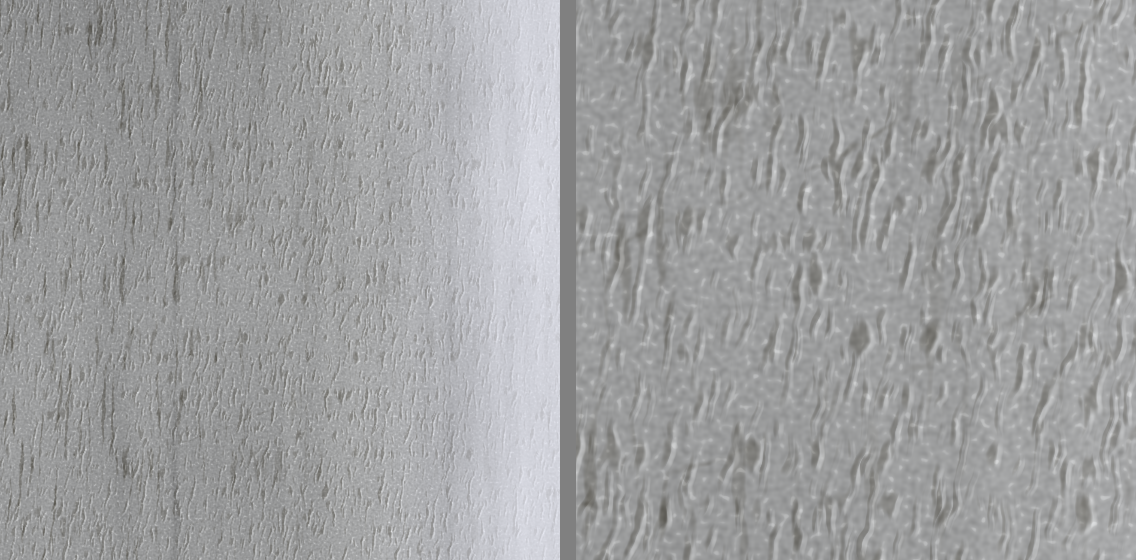
Left, the full canvas; right, a detail of the centre.
Reproduce this texture procedurally as a Shadertoy shader.

```glsl
// Pale grey painted wood: soft light rising to the right over an upright grain.
// Stretched gradient noise carves thin leaning pores with lit rims and long cracks;
// a family of curved, broken scratches and a fine sparkle finish the surface.

const vec3 SHADE_TINT = vec3(0.995, 1.001, 1.004);
const vec3 LIGHT_TINT = vec3(0.985, 0.992, 1.030);
const vec3 PORE_TINT = vec3(0.95, 1.00, 1.12);    // more blue is absorbed in pores
const float BASE_TONE = 0.604;
const float MID_LIFT = 0.110;
const float EDGE_LIFT = 0.125;
const float PORE_LEAN = 0.20;
const float CRACK_LEAN = 0.06;
const vec2 PORE_FREQ = vec2(138.0, 29.0);
const vec2 CRACK_FREQ = vec2(125.0, 9.0);
const vec2 RIM_OFFSET = vec2(0.0030, -0.0012);
const float PORE_DEPTH = 0.145;
const float CRACK_DEPTH = 0.130;
const float RIM_GAIN = 0.115;
const float SPARKLE = 0.068;
const float SCRATCH_GAP = 0.152;
const float SCRATCH_WIDTH = 0.0030;

vec2 hash22(vec2 p) {
    vec3 q = fract(p.xyx * vec3(0.1031, 0.1030, 0.0973));
    q += dot(q, q.yzx + 33.33);
    return fract((q.xx + q.yz) * q.zy);
}

float corner(vec2 cell, vec2 offset) {
    float angle = 6.2832 * hash22(cell).x;
    return dot(vec2(cos(angle), sin(angle)), offset);
}

float gradientNoise(vec2 p) {
    p += 200.0;
    vec2 i = floor(p), f = fract(p);
    vec2 u = f * f * f * (f * (f * 6.0 - 15.0) + 10.0);
    vec2 e = vec2(0.0, 1.0);
    float low = mix(corner(i, f), corner(i + e.yx, f - e.yx), u.x);
    float high = mix(corner(i + e.xy, f - e.xy), corner(i + e.yy, f - e.yy), u.x);
    return mix(low, high, u.y);
}

// Short leaning pores, 0 on the surface and 1 at the bottom
float pores(vec2 p) {
    float patches = 0.16 * gradientNoise(p * vec2(13.0, 8.0) + 7.0);
    p.x += 0.0040 * gradientNoise(p * 47.0) + 0.0012 * gradientNoise(p * 130.0);
    p.x -= PORE_LEAN * p.y * (1.0 - 0.45 * p.x);
    float coarse = gradientNoise(p * PORE_FREQ) + patches;
    float fine = gradientNoise(p * PORE_FREQ * 1.55 + 31.0) + patches;
    return max(smoothstep(0.20, 0.48, coarse), 0.75 * smoothstep(0.20, 0.48, fine));
}

// Longer, nearly upright cracks
float cracks(vec2 p) {
    float broken = 0.22 * gradientNoise(p * vec2(70.0, 60.0));
    float patches = 0.14 * gradientNoise(p * vec2(12.0, 4.0) + 23.0);
    p.x += 0.005 * gradientNoise(p * vec2(22.0, 30.0)) + 0.0012 * gradientNoise(p * 120.0);
    p.x -= CRACK_LEAN * p.y * (1.0 - p.x);
    return smoothstep(0.20, 0.48, gradientNoise(p * CRACK_FREQ + 53.0) + broken + patches);
}

// Parallel curved scratches, frayed into short pieces
float scratches(vec2 p) {
    float t = p.x - 0.21;
    float curve = 0.49 + 0.15 * t + 0.56 * t * t;
    float slope = 0.15 + 1.12 * t;
    float wobble = 0.006 * gradientNoise(p * 24.0) + 0.0035 * gradientNoise(p * 95.0);
    float fray = smoothstep(-0.15, 0.30, gradientNoise(p * vec2(120.0, 75.0) + 3.0));
    float total = 0.0;
    for (int k = -3; k <= 1; k++) {
        float id = float(k);
        float d = abs(p.y - curve - id * SCRATCH_GAP + wobble) / sqrt(1.0 + slope * slope);
        float reach = 0.88 - 0.12 * abs(id);
        float span = smoothstep(0.16, 0.34, p.x) * (1.0 - smoothstep(reach - 0.15, reach, p.x));
        float gaps = smoothstep(-0.30, 0.30, gradientNoise(vec2(p.x * 21.0, id * 5.3)));
        float weight = k == 0 ? 1.0 : 0.7;
        total += weight * span * gaps * (1.0 - smoothstep(0.0, SCRATCH_WIDTH, d));
    }
    return total * (0.25 + 0.75 * fray);
}

// Soft dark band along the grain
float band(vec2 p, float centre, float width) {
    float d = (p.x - centre + 0.006 * gradientNoise(p * vec2(3.0, 7.0))) / width;
    return exp(-d * d) * (0.65 + 0.7 * gradientNoise(p * vec2(20.0, 11.0)));
}

void mainImage(out vec4 fragColor, in vec2 fragCoord) {
    vec2 uv = fragCoord / iResolution.xy;

    // Broad lighting with cloudy and streaky variation
    float bend = uv.x + 0.045 * gradientNoise(uv * vec2(2.0, 3.5) + 4.0);
    bend += 0.030 * gradientNoise(uv * vec2(30.0, 5.0) + 11.0);
    float glow = smoothstep(0.77, 0.97, bend);
    float tone = BASE_TONE + MID_LIFT * smoothstep(0.45, 0.86, bend) + EDGE_LIFT * glow;
    tone -= 0.055 * smoothstep(0.55, 1.05, uv.y) * (1.0 - smoothstep(0.1, 0.75, uv.x));
    tone += 0.025 * gradientNoise(uv * vec2(5.0, 3.0));
    tone += 0.030 * gradientNoise(uv * vec2(40.0, 2.2) + 17.0);
    tone -= 0.075 * band(uv, 0.312, 0.006) + 0.045 * band(uv, 0.805, 0.010);
    tone -= 0.025 * band(uv, 0.21, 0.035);

    // Relief: dark hollows with a bright rim on one side
    float fade = 1.0 - 0.62 * smoothstep(0.68, 0.95, uv.x);
    float leftward = 1.0 - 0.65 * smoothstep(0.25, 0.55, uv.x);
    float hollow = pores(uv);
    float rim = max(pores(uv - RIM_OFFSET) - hollow, 0.0);
    float poreShare = mix(1.0, 0.7, leftward);
    float dark = PORE_DEPTH * poreShare * hollow + CRACK_DEPTH * leftward * cracks(uv);
    dark = fade * dark + 0.105 * scratches(uv);
    tone += RIM_GAIN * fade * rim;

    // Fine sparkle of the paint
    float speck = gradientNoise(uv * 185.0) + 0.8 * gradientNoise(uv.yx * 263.0 + 9.0);
    tone += SPARKLE * fade * (speck + 0.9 * smoothstep(0.35, 0.75, speck));

    vec3 color = tone * mix(SHADE_TINT, LIGHT_TINT, smoothstep(0.60, 0.95, uv.x));
    color -= dark * PORE_TINT;
    fragColor = vec4(clamp(color, 0.0, 1.0), 1.0);
}
```
